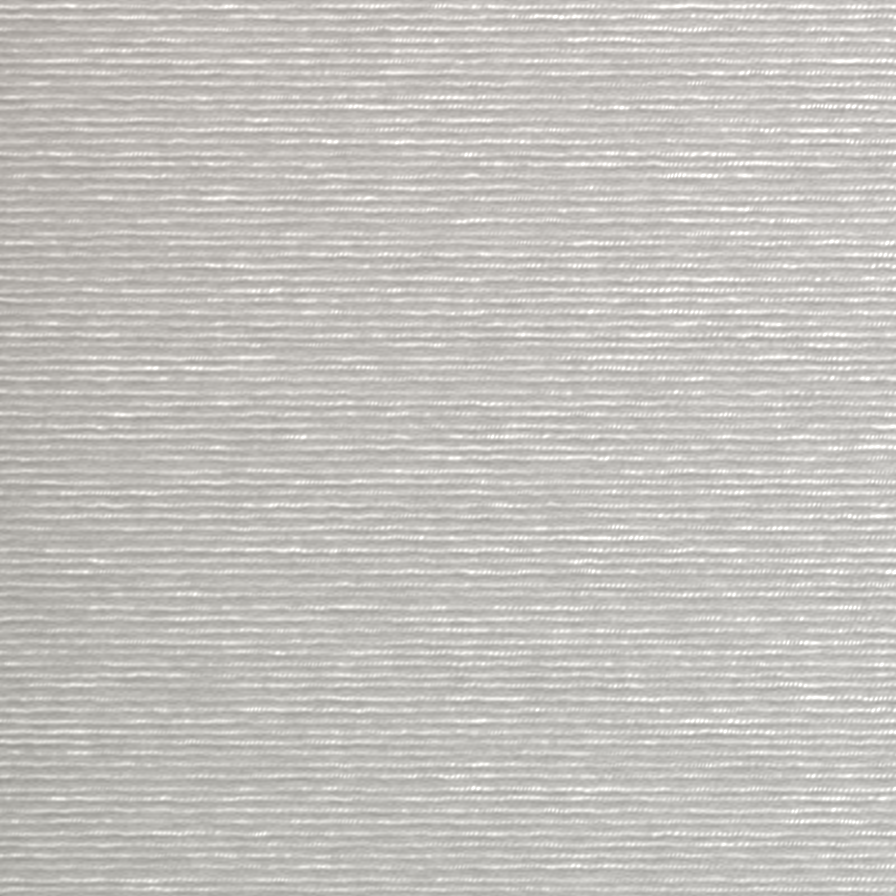
A Shadertoy shader for this texture:

```glsl
#define ROWS 79.0
#define BEADS 148.0
#define RIDGE_LIGHT 0.165
#define RIDGE_SHADE 0.070
#define BEAD_LIGHT 0.26
#define GLINT_LIGHT 0.10
#define GRAIN 0.060
#define STREAK 0.045
#define WARM_GREY vec3(0.757, 0.739, 0.721)
#define COOL_GREY vec3(0.738, 0.733, 0.713)

float hash(vec2 p) {
    vec3 q = fract(vec3(p.xyx) * 0.1031);
    q += dot(q, q.yzx + 33.33);
    return fract((q.x + q.y) * q.z);
}

float noise(vec2 p) {
    vec2 cell = floor(p), f = fract(p);
    f = f * f * (3.0 - 2.0 * f);
    float low = mix(hash(cell), hash(cell + vec2(1, 0)), f.x);
    float high = mix(hash(cell + vec2(0, 1)), hash(cell + vec2(1, 1)), f.x);
    return mix(low, high, f.y);
}

float bump(float d, float width) {
    return exp(-d * d / (width * width));
}

// Light and shade of one raised thread; d is the height above its axis in rows
float thread(float x, float d, float row) {
    float seed = row * 7.0 + 11.0;
    float strength = mix(0.4, 1.0, noise(vec2(x * 13.0, seed)));
    strength *= mix(0.85, 1.15, hash(vec2(row, 5.0)));
    float fray = mix(0.6, 1.4, noise(vec2(x * 65.0, seed + 2.0)));

    // Slanted twist of the yarn, uneven and clearer toward the lit side
    float phase = x * BEADS - d * 0.8 + hash(vec2(row, 9.0));
    phase += 2.5 * noise(vec2(x * 30.0, seed + 3.0));
    float twist = sin(6.2832 * phase) * BEAD_LIGHT * mix(0.4, 1.2, x);
    twist *= 2.0 * noise(vec2(x * 45.0, seed + 6.0));

    // Broken glints where the yarn catches the light
    float glint = smoothstep(0.45, 0.95, noise(vec2(x * 115.0, seed + 4.0)));
    glint *= smoothstep(0.3, 0.8, noise(vec2(x * 17.0, seed + 5.0)));

    float ridge = bump(d, 0.195);
    float shade = bump(d + 0.36, 0.22);
    float light = RIDGE_LIGHT * strength * fray + GLINT_LIGHT * glint;
    return ridge * light * (1.0 + twist) - shade * RIDGE_SHADE * strength;
}

void mainImage(out vec4 fragColor, in vec2 fragCoord) {
    vec2 uv = fragCoord / iResolution.xy;

    // Broad sheen: brighter to the right, warm above and cool below
    vec3 color = mix(COOL_GREY, WARM_GREY, smoothstep(0.0, 1.0, uv.y));
    color = mix(color, vec3(dot(color, vec3(0.333))), 0.3 * uv.x);
    color += 0.050 * (uv.x - 0.5) - 0.025 * exp(-uv.x * 9.0);

    // Raised threads, each slightly off its row and nearly straight
    float y = uv.y * ROWS;
    float relief = 0.0;
    for (int i = -1; i <= 1; i++) {
        float row = floor(y) + float(i);
        float axis = row + 0.5 + 0.22 * (hash(vec2(row, 1.0)) - 0.5);
        axis += 0.10 * (noise(vec2(uv.x * 14.0, row * 3.0)) - 0.5);
        axis += 0.14 * (noise(vec2(uv.x * 70.0, row * 5.0)) - 0.5);
        relief += thread(uv.x, y - axis, row);
    }

    // Flat twill ground with fine fibres between the threads
    float ground = sin(6.2832 * (uv.x * BEADS - y * 1.1 + noise(uv * 14.0)));
    relief += 0.006 * ground * mix(0.4, 1.2, uv.x);
    relief += GRAIN * (noise(uv * vec2(200.0, 400.0)) - 0.5);
    relief += STREAK * (noise(uv * vec2(45.0, ROWS * 3.4)) - 0.5);

    color += relief * mix(0.92, 1.1, uv.x);
    fragColor = vec4(clamp(color, 0.0, 1.0), 1.0);
}
```
